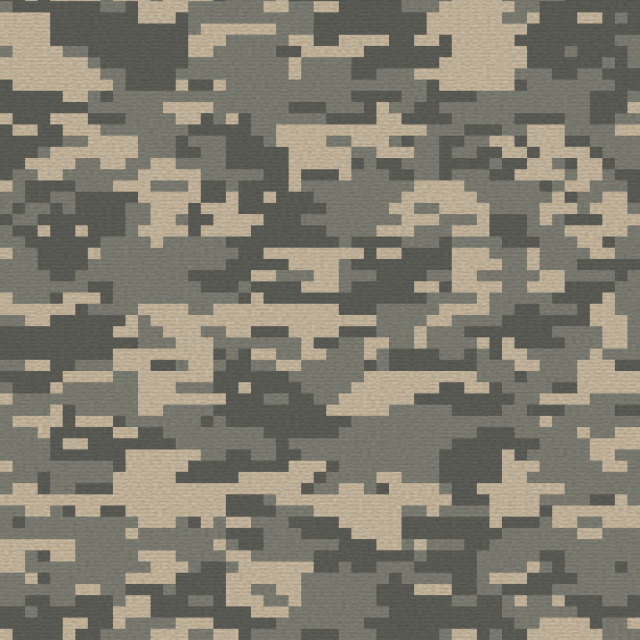
Give the GLSL for this pattern, as a WebGL 1 fragment shader.

```glsl
precision highp float;

uniform vec2 u_resolution;

const float TAU = 6.2831853;
const vec2 GRID = vec2(51.0, 57.1);   // blocks across and up the canvas
const float THREADS = 170.0;          // woven ribs up the canvas

const vec3 SAND = vec3(0.740, 0.680, 0.587);
const vec3 SAGE = vec3(0.464, 0.466, 0.427);
const vec3 SLATE = vec3(0.340, 0.346, 0.320);

float hash(vec2 p) {
  vec3 q = fract(p.xyx * 0.1031);
  q += dot(q, q.yzx + 33.33);
  return fract((q.x + q.y) * q.z);
}

float cornerSlope(vec2 corner, vec2 offset) {
  float angle = TAU * hash(corner);
  return dot(vec2(cos(angle), sin(angle)), offset);
}

float gradientNoise(vec2 p) {
  vec2 i = floor(p);
  vec2 f = p - i;
  vec2 s = f * f * (3.0 - 2.0 * f);
  vec2 e = vec2(1.0, 0.0);
  float low = mix(cornerSlope(i, f), cornerSlope(i + e.xy, f - e.xy), s.x);
  float high = mix(cornerSlope(i + e.yx, f - e.yx),
                   cornerSlope(i + e.xx, f - e.xx), s.x);
  return mix(low, high, s.y);
}

// Random value shared by short horizontal runs of two blocks
float runJitter(vec2 cell, float seed) {
  float shift = floor(2.0 * hash(vec2(cell.y, seed)));
  return hash(vec2(floor((cell.x + shift) * 0.5) + seed, cell.y)) - 0.5;
}

// Wide blotches with ragged, stepped borders
float blotch(vec2 cell, float seed) {
  vec2 p = cell + 0.5;
  float broad = gradientNoise(p * vec2(0.118, 0.195) + seed);
  float detail = gradientNoise(p * vec2(0.283, 0.537) + seed * 2.0);
  return broad + 0.6 * detail + 0.4 * runJitter(cell, seed);
}

vec3 blockColor(vec2 cell) {
  vec3 ground = mix(SAGE, SLATE, step(0.034, blotch(cell, 71.0)));
  return mix(ground, SAND, step(0.150, blotch(cell, 23.0)));
}

// Blends the blocks under one pixel by the area each one covers
vec3 camouflage(vec2 p, vec2 pixel) {
  vec2 low = floor(p - 0.5 * pixel);
  vec2 high = floor(p + 0.5 * pixel);
  vec2 cover = clamp((p + 0.5 * pixel - high) / pixel, 0.0, 1.0);
  vec3 bottom = mix(blockColor(low), blockColor(vec2(high.x, low.y)), cover.x);
  vec3 top = mix(blockColor(vec2(low.x, high.y)), blockColor(high), cover.x);
  return mix(bottom, top, cover.y);
}

// Cloth shading: horizontal ribs and uneven fibres, faded when too fine
float weave(vec2 uv, float pixel) {
  float wobble = gradientNoise(uv * vec2(35.0, 60.0));
  float rib = sin(TAU * uv.y * THREADS + wobble);
  float fibre = gradientNoise(uv * vec2(150.0, 330.0) + 9.0);
  float visible = 1.0 - smoothstep(0.4, 0.9, pixel * THREADS);
  return 1.0 + visible * 0.026 * rib + 0.12 * fibre;
}

void main() {
  float pixel = 1.0 / u_resolution.y;
  vec2 uv = gl_FragCoord.xy * pixel;
  vec3 color = camouflage(uv * GRID, pixel * GRID);
  gl_FragColor = vec4(color * weave(uv, pixel), 1.0);
}
```
